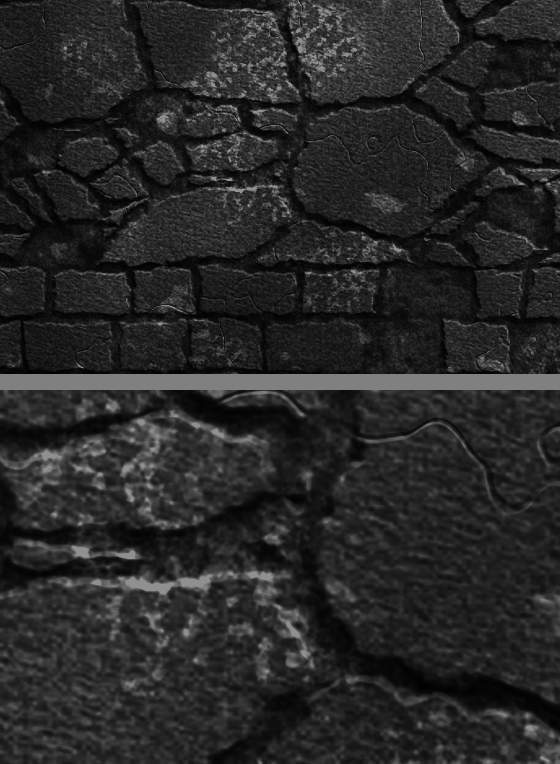
Top: the whole. Bottom: its middle third, enlarged.
Write a WebGL 2 fragment shader that draws this texture.

```glsl
#version 300 es
precision highp float;

uniform vec2 u_resolution;
out vec4 fragColor;

float hash(vec2 p) {
    return fract(sin(dot(p, vec2(127.1, 311.7))) * 43758.5453);
}

float noise(vec2 p) {
    vec2 i = floor(p), f = fract(p);
    f = f * f * (3.0 - 2.0 * f);
    return mix(mix(hash(i), hash(i + vec2(1, 0)), f.x),
               mix(hash(i + vec2(0, 1)), hash(i + vec2(1, 1)), f.x), f.y);
}

float fbm(vec2 p, int octaves) {
    float sum = 0.0, amp = 0.5, total = 0.0;
    for (int i = 0; i < octaves; i++) {
        sum += amp * noise(p);
        total += amp;
        amp *= 0.55;
        p = mat2(1.6, 1.2, -1.2, 1.6) * p + 7.3;
    }
    return sum / total;
}

vec2 cellPoint(vec2 cell) {
    return cell + 0.5 + 0.85 * (vec2(hash(cell), hash(cell + 41.7)) - 0.5);
}

// Angular stones: x = distance to the joint, y = stone id
vec2 rubble(vec2 p, vec2 scale) {
    vec2 q = p * scale, base = floor(q), nearest = base;
    float best = 9.0;
    for (int j = -1; j <= 1; j++)
    for (int i = -1; i <= 1; i++) {
        vec2 cell = base + vec2(i, j), d = cellPoint(cell) - q;
        if (dot(d, d) < best) { best = dot(d, d); nearest = cell; }
    }
    vec2 a = cellPoint(nearest) - q;
    float edge = 9.0;
    for (int j = -2; j <= 2; j++)
    for (int i = -2; i <= 2; i++) {
        if (i == 0 && j == 0) continue;
        vec2 b = cellPoint(nearest + vec2(i, j)) - q;
        edge = min(edge, dot(0.5 * (a + b), normalize(b - a)));
    }
    return vec2(edge / scale.y, hash(nearest + 3.1));
}

float brickSide(float column, float row) {
    return column + 0.5 * (hash(vec2(column, row)) - 0.5);
}

// Coursed bricks of uneven width, same result layout as rubble
vec2 bricks(vec2 p, vec2 size) {
    float row = floor(p.y / size.y);
    float x = p.x / size.x + 3.0 * hash(vec2(row, 5.0));
    float column = floor(x + 0.5);
    column -= step(x, brickSide(column, row));
    float side = min(x - brickSide(column, row), brickSide(column + 1.0, row) - x);
    float fy = fract(p.y / size.y);
    float edge = min(side * size.x, min(fy, 1.0 - fy) * size.y);
    return vec2(edge, hash(vec2(column, row) + 17.0));
}

// Bricks at the foot, large slabs and smaller broken stones above
vec2 masonry(vec2 p, float footHeight) {
    p += 0.035 * (vec2(fbm(p * 7.0, 3), fbm(p * 7.0 + 31.0, 3)) - 0.5);
    if (p.y < footHeight) return bricks(p, vec2(0.22, footHeight * 0.5));
    vec2 slab = rubble(p + 2.3, vec2(2.3, 3.6));
    if (slab.y < 0.6) {
        vec2 small = rubble(p + 9.1, vec2(5.0, 8.0));
        slab = vec2(min(slab.x, small.x), small.y);
    }
    return vec2(min(slab.x, p.y - footHeight), slab.y);
}

float faceMask(vec2 p, vec2 stone) {
    float chipped = stone.x + 0.03 * (fbm(p * 28.0, 3) - 0.5);
    return smoothstep(0.006, 0.016, chipped) * smoothstep(0.12, 0.3, stone.y);
}

float wallHeight(vec2 p, vec2 stone, float face) {
    float wrinkle = 1.0 - abs(2.0 * fbm(p * vec2(42.0, 85.0) + p.yx * 14.0, 3) - 1.0);
    float crack = 1.0 - smoothstep(0.002, 0.009, abs(fbm(p * 4.0 + 5.0, 4) - 0.5));
    float slabFace = 0.45 + 0.35 * stone.y + 0.22 * wrinkle - 0.2 * crack;
    float mortar = 0.6 * fbm(p * 38.0, 4);
    return mix(mortar, slabFace, face);
}

float heightAt(vec2 p, float footHeight) {
    vec2 stone = masonry(p, footHeight);
    return wallHeight(p, stone, faceMask(p, stone));
}

void main() {
    vec2 p = gl_FragCoord.xy / u_resolution.y;
    const float footHeight = 0.29;
    const vec2 toLight = vec2(0.45, 0.89);

    vec2 stone = masonry(p, footHeight);
    float face = faceMask(p, stone);
    float height = wallHeight(p, stone, face);

    // Grazing light and cast shadow
    float slope = height - heightAt(p + toLight * 0.004, footHeight);
    float relief = clamp(slope * 7.0, -1.5, 1.4);
    float shadow = clamp(heightAt(p + toLight * 0.016, footHeight) - height - 0.1, 0.0, 0.5);

    // Dark joints and pits
    float joint = 1.0 - smoothstep(0.0, 0.013, stone.x + 0.016 * (noise(p * 45.0) - 0.5));
    float pits = (1.0 - face) * smoothstep(0.52, 0.32, fbm(p * 13.0, 4));

    // Pale mineral deposits
    float patches = smoothstep(0.5, 0.7, fbm(p * 4.5 + 12.0, 4));
    float speckle = smoothstep(0.45, 0.7, fbm(p * 75.0, 3));
    float chips = smoothstep(0.71, 0.75, fbm(p * 9.0 + 60.0, 4));

    float tone = 0.05 + 0.4 * face + 0.8 * face * (stone.y - 0.6);
    tone += relief - 2.6 * shadow - 0.9 * joint - 1.2 * pits;
    tone += 2.2 * (fbm(p * 2.6 + 4.0, 3) - 0.5);
    tone += 1.5 * (noise(p * 230.0) - 0.5);
    tone += 1.6 * patches * speckle + 1.3 * chips;

    float grey = 0.105 * exp(0.56 * min(tone, 3.0));
    fragColor = vec4(vec3(grey), 1.0);
}
```
